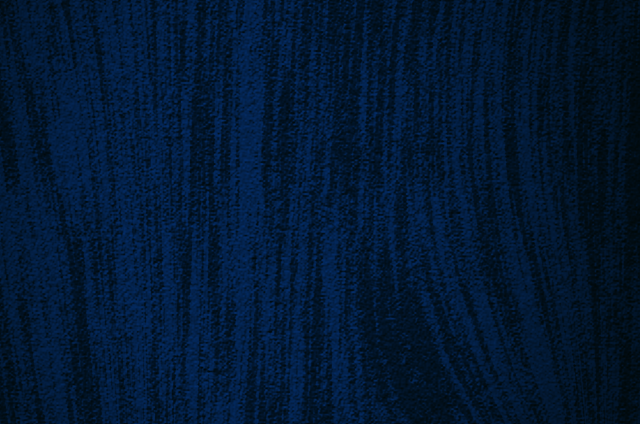
A Shadertoy shader for this texture:

```glsl
// Dark navy wall with dry vertical brush strokes over a pebbled ground.
// Stretched noise along bent stroke lines gives thin bristle marks; a fine
// embossed noise breaks them into specks, and a vignette darkens the sides.

float hash(vec2 p) {
    vec3 q = fract(vec3(p.xyx) * 0.1031);
    q += dot(q, q.yzx + 33.33);
    return fract((q.x + q.y) * q.z);
}

float noise(vec2 p) {
    vec2 i = floor(p), f = fract(p);
    f = f * f * (3.0 - 2.0 * f);
    return mix(mix(hash(i), hash(i + vec2(1, 0)), f.x),
               mix(hash(i + vec2(0, 1)), hash(i + vec2(1, 1)), f.x), f.y);
}

// Position across the strokes: leaning at the left, bowed at the right
float strokeCoord(vec2 p) {
    float down = 1.0 - p.y;
    float left = 1.0 - smoothstep(0.15, 0.55, p.x);
    float right = smoothstep(0.75, 1.15, p.x) * (1.0 - smoothstep(1.25, 1.5, p.x));
    float u = p.x - 0.15 * down * left;
    u += 0.04 * down * (1.0 - left) * (1.0 - right);
    u -= right * (0.32 * down * down - 0.17 * down);
    return u + 0.003 * sin(5.0 * p.y + 7.0 * p.x);
}

// Soft bump of height 1 around a centre
float bump(float x, float centre, float width) {
    float d = (x - centre) / width;
    return exp(-d * d);
}

// Share of blue paint, 0 for bare ground to 1 for full cover
float paintCover(vec2 p, float grain) {
    float u = strokeCoord(p);
    float streaks = 0.20 * noise(vec2(u * 27.0, p.y * 1.5 + 3.0))
                  + 0.36 * noise(vec2(u * 78.0 + 9.0, p.y * 3.0))
                  + 0.44 * noise(vec2(u * 165.0, p.y * 8.0 + 17.0));
    float patches = noise(p * vec2(6.0, 4.0) + 21.0) - 0.5;

    // Broad bands where the brush was loaded
    float load = bump(u, 0.0, 0.05) + bump(u, 0.27, 0.08)
               + bump(u, 0.59, 0.13) + bump(u, 1.17, 0.09);

    // Scuffed spot near the lower right
    vec2 d = p - vec2(1.0, 0.13);
    float scuff = exp(-70.0 * dot(d, d)) * (noise(p * 38.0) - 0.8);

    float cover = streaks + 0.16 * patches + 0.10 * load + 0.35 * scuff;
    return smoothstep(0.32, 0.72, cover + 0.36 * grain);
}

void mainImage(out vec4 fragColor, in vec2 fragCoord) {
    vec2 p = fragCoord / iResolution.y;

    // Pebbled relief lit from above, with finer grit on top
    vec2 g = p * vec2(205.0, 225.0);
    float relief = noise(g) - noise(g + vec2(0.35, -0.9));
    float grain = 0.55 * relief + 0.6 * (noise(g * 0.9 + 40.0) - 0.5);

    float paint = paintCover(p, grain);
    float blue = mix(0.138, 0.277, paint);
    blue += grain * mix(0.15, 0.16, paint);

    // Light falls off most towards the right
    vec2 off = (p - vec2(0.62, 0.48)) * vec2(1.0, 0.75);
    blue *= 1.10 - 0.62 * smoothstep(0.22, 1.05, length(off));
    blue = clamp(blue, 0.02, 0.42);

    fragColor = vec4(0.038 * blue, 0.018 + 0.385 * blue, blue, 1.0);
}
```
